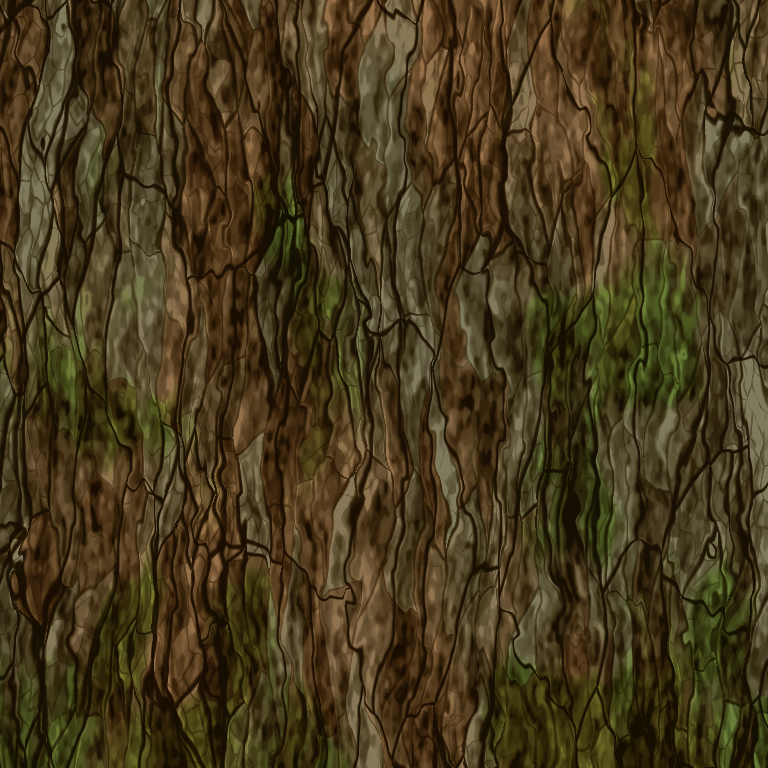
Reproduce this texture procedurally as a WebGL 1 fragment shader.

```glsl
precision highp float;
// Weathered tree bark: long ragged strips split by dark vertical cracks,
// with moss creeping up from the foot. Stretched cellular noise at several
// scales gives plates, strips, fibres and grain; their sum picks the colour.
uniform vec2 u_resolution;

vec2 hash2(vec2 cell) {
  vec3 h = fract(cell.xyx * vec3(0.1031, 0.1030, 0.0973));
  h += dot(h, h.yzx + 33.33);
  return fract((h.xx + h.yz) * h.zy);
}

// Cellular noise with "scale" cells per canvas. Returns: distance to the cell
// border in canvas units, sideways facing of that border, cell value, soft value.
vec4 cells(vec2 p, vec2 scale) {
  vec2 base = floor(p * scale), f = fract(p * scale);
  vec2 nearest = vec2(9.0), second = vec2(9.0);
  float d1 = 99.0, d2 = 99.0, id = 0.5, sum = 0.0, weights = 0.0;
  for (int j = -1; j <= 1; j++) {
    for (int i = -1; i <= 1; i++) {
      vec2 offset = vec2(float(i), float(j));
      vec2 toPoint = offset + hash2(base + offset) - f;
      float value = hash2(base + offset + 57.0).x;
      float d = dot(toPoint, toPoint);
      float w = exp(-5.0 * d);
      sum += w * value;
      weights += w;
      if (d < d1) {
        d2 = d1; second = nearest;
        d1 = d; nearest = toPoint; id = value;
      } else if (d < d2) {
        d2 = d; second = toPoint;
      }
    }
  }
  vec2 across = second - nearest;
  float span = max(length(across), 0.001);
  vec2 slope = across / span * scale;
  float edge = 0.5 * (d2 - d1) / span / length(slope);
  id = mix(0.5, id, smoothstep(0.0, 0.002, edge));
  return vec4(edge, slope.x / length(slope), id, sum / weights);
}

// Dark gap along a cell border, wider on the shaded right flank.
float crack(vec4 cell, float width) {
  float w = width * (0.7 + 0.4 * cell.y);
  return 1.0 - smoothstep(w * 0.35, w + 0.0015, cell.x);
}

// Pale lip on the left flank of a strip.
float rim(vec4 cell) {
  return max(-cell.y, 0.0) * (1.0 - smoothstep(0.002, 0.007, cell.x));
}

vec3 barkRamp(float t) {
  vec3 c = mix(vec3(0.09, 0.055, 0.01), vec3(0.20, 0.14, 0.045), smoothstep(0.0, 0.25, t));
  c = mix(c, vec3(0.30, 0.24, 0.13), smoothstep(0.22, 0.5, t));
  c = mix(c, vec3(0.39, 0.33, 0.22), smoothstep(0.48, 0.75, t));
  return mix(c, vec3(0.54, 0.47, 0.35), smoothstep(0.75, 1.05, t));
}

void main() {
  vec2 p = gl_FragCoord.xy / u_resolution;

  // Meander the grain and fray its edges
  vec4 fray = cells(p + 3.0, vec2(60.0, 34.0));
  vec2 q = p;
  q.x += 0.010 * sin(p.y * 9.0 + 2.0 * sin(p.x * 14.0));
  q.x += 0.004 * sin(p.y * 31.0 + p.x * 23.0) + 0.012 * (fray.w - 0.5);
  q.y += 0.03 * (fray.w - 0.5);

  // Layers from broad to fine
  float patches = cells(p + 7.0, vec2(6.0, 2.5)).w;
  float depth = cells(p + 11.0, vec2(9.0, 6.0)).w;
  vec4 plates = cells(q, vec2(13.0, 2.8));
  vec4 strips = cells(q + 1.0, vec2(34.0, 6.5));
  vec4 flakes = cells(q + 2.0, vec2(72.0, 22.0));
  float fibres = cells(q + 4.0, vec2(125.0, 10.0)).w;
  float grain = cells(p + 5.0, vec2(170.0, 75.0)).w;

  // Moss gathers in two broad bands near the foot
  float moss = cells(p + 9.0, vec2(11.0, 8.0)).w + 0.6 * (0.28 - p.y);
  moss += 0.12 * sin(p.x * 13.0 - 2.3) + 0.3 * (flakes.w - 0.5);
  moss = smoothstep(0.45, 0.8, moss);

  // Tone: layered relief, pale lips, then cracks
  float tone = 0.55 + 0.28 * (patches - 0.5) + 0.24 * (plates.z - 0.5);
  tone += 0.36 * (strips.z - 0.5) + 0.22 * (flakes.z - 0.5);
  tone += 0.35 * (flakes.w - 0.5) + 0.6 * (fibres - 0.5) + 0.5 * (grain - 0.5);
  tone += 0.16 * rim(strips) + 0.12 * rim(plates) - 0.13 * moss;
  float open = smoothstep(0.25, 0.75, depth);
  tone *= 1.0 - 0.9 * crack(plates, 0.002 + 0.004 * open);
  tone *= 1.0 - (0.35 + 0.55 * open) * crack(strips, 0.001 + 0.0025 * open);
  tone *= 1.0 - 0.4 * open * crack(flakes, 0.001);

  // Colour: red-brown to grey-olive strips, then moss
  vec3 color = barkRamp(tone);
  float olive = 0.55 * cells(p + 13.0, vec2(5.0, 2.0)).w + 0.35 * strips.z + 0.12 * p.x;
  vec3 tint = mix(vec3(1.10, 0.94, 0.82), vec3(0.93, 1.02, 1.04), smoothstep(0.3, 0.7, olive));
  color *= tint;
  color = mix(color, color * vec3(0.80, 1.03, 0.58), moss);
  gl_FragColor = vec4(color, 1.0);
}
```
